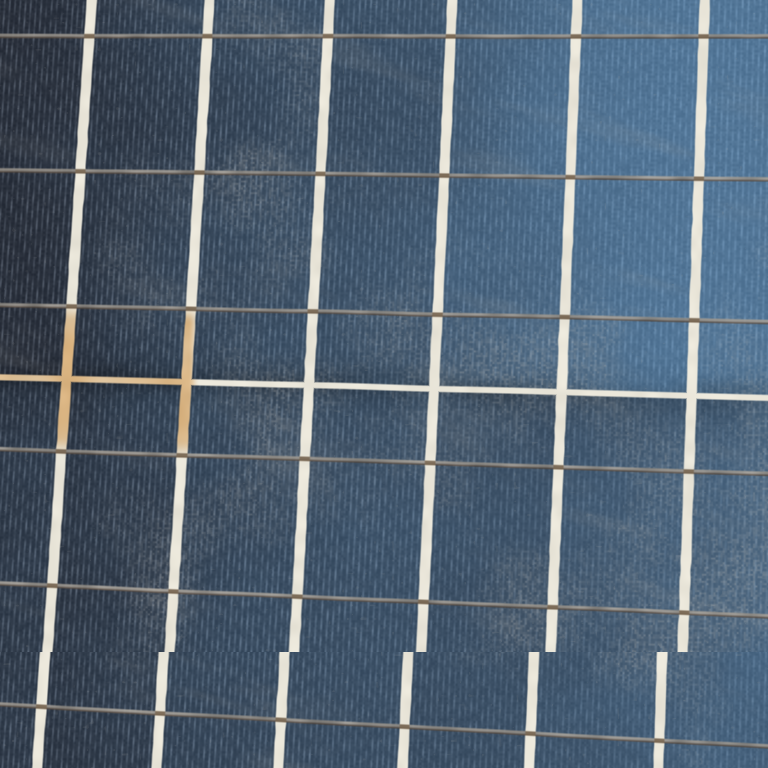
Write a three.js fragment shader that draws this pattern.

```glsl
// Weathered solar panel: dark blue cells split by leaning cream gaps and one cream cross seam,
// crossed by thin grey busbars. A mild perspective warp gives column and row coordinates;
// line distances, fine contact fingers, dust and stains are then layered over a blue gradient.

#define SOFT 0.0016          // edge smoothing
#define GAP_HALF 0.0068      // half width of the column gaps
#define SEAM_HALF 0.0040     // half width of the cross seam
#define BAR_HALF 0.0029      // half width of the busbars
#define COL_PITCH 0.155      // width of the first column
#define COL_GROWTH 0.0016    // widening of columns to the right
#define ROW_PITCH 0.175      // busbar spacing at the left
#define FINGERS 22.0         // contact fingers per column
#define FINGER_GAIN 0.15     // brightness of the fingers
#define DUST 0.30            // strength of dust and scuffs
#define BREAK_Y 0.151        // height of the step across the gaps
#define CREAM vec3(0.94, 0.925, 0.875)

varying vec2 vUv;

float hash(vec2 p) {
  return fract(sin(dot(p, vec2(127.1, 311.7))) * 43758.5453);
}

float noise(vec2 p) {
  vec2 i = floor(p), f = fract(p);
  f = f * f * (3.0 - 2.0 * f);
  return mix(mix(hash(i), hash(i + vec2(1.0, 0.0)), f.x),
             mix(hash(i + vec2(0.0, 1.0)), hash(i + 1.0), f.x), f.y);
}

float fbm(vec2 p) {
  float sum = 0.0, amp = 0.5;
  for (int i = 0; i < 4; i++) {
    sum += amp * noise(p);
    p = p * 2.03 + 17.3;
    amp *= 0.5;
  }
  return sum;
}

float stripe(float dist, float halfWidth) {
  return 1.0 - smoothstep(halfWidth - SOFT, halfWidth + SOFT, dist);
}

// Column coordinate: gaps lie on whole numbers, leaning less to the right
float columnAt(vec2 p) {
  float x = p.x - (0.072 - 0.042 * p.x) * (p.y - 0.5) - 0.086;
  return (sqrt(COL_PITCH * COL_PITCH + 4.0 * COL_GROWTH * x) - COL_PITCH) / (2.0 * COL_GROWTH);
}

// Blue gradient, brightest at the upper right, with a tint per cell
vec3 cellColor(vec2 p, vec2 cell) {
  float upper = step(0.0, cell.y);
  float light = mix(0.20 + 0.50 * p.x, 0.02 + 1.02 * p.x, upper);
  light += 0.13 * (hash(cell + 3.7) - 0.5) + 0.22 * (fbm(p * vec2(4.0, 6.0)) - 0.47);
  vec3 color = mix(vec3(0.165, 0.19, 0.235), vec3(0.235, 0.315, 0.40), smoothstep(0.0, 0.5, light));
  return mix(color, vec3(0.32, 0.46, 0.59), smoothstep(0.42, 0.95, light));
}

// Fine upright fingers, broken into slanting dashes
float fingers(float column, float y) {
  float f = column * FINGERS;
  float id = floor(f);
  float line = pow(0.5 + 0.5 * cos(6.2832 * (fract(f) - 0.5)), 2.0);
  float dash = 0.5 + 0.5 * sin(6.2832 * (y * 38.0 + id * 0.37) + 4.0 * noise(vec2(id, y * 20.0)));
  return line * mix(dash, noise(vec2(id * 7.3, y * 60.0)), 0.5);
}

void main() {
  // Lower strip is slightly stretched, which steps the gaps sideways
  vec2 p = vUv;
  if (p.y < BREAK_Y) p = vec2(p.x * 1.03, p.y - 0.0175);

  // Warped grid and distances to its lines
  float column = columnAt(p);
  float s = p.y - (0.509 - 0.027 * p.x) + 0.0012 * (noise(p * 9.0) - 0.5);
  float pitch = ROW_PITCH + 0.0105 * p.x;
  float row = (s - 0.0065 * sign(s)) / pitch;
  float gapDist = abs(fract(column + 0.5) - 0.5) * (COL_PITCH + 2.0 * COL_GROWTH * column);
  float barOffset = (fract(row) - 0.5) * pitch;
  gapDist += 0.0012 * (noise(p * 70.0) - 0.5);

  // Cells and fingers
  vec3 color = cellColor(p, vec2(floor(column), sign(s)));
  float contrast = mix(1.15, 0.65, smoothstep(0.2, 0.9, p.x));
  color += FINGER_GAIN * contrast * (fingers(column, p.y) - 0.08) * vec3(0.95, 1.0, 1.05);

  // Shade beside the cross seam, then dust, smears and specks
  color *= 1.0 - 0.30 * exp(-abs(s) * 65.0) * (0.4 + noise(p * vec2(14.0, 50.0)));
  float grain = noise(p * 330.0);
  float patches = smoothstep(0.48, 0.75, fbm(p * 5.5 + 4.0));
  float smear = smoothstep(0.55, 0.8, fbm(vec2(p.x * 5.0, p.y * 22.0 + p.x * 6.0)));
  float speck = smoothstep(0.88, 0.98, noise(p * 170.0 + 31.0));
  float dust = patches * (0.25 + 0.9 * grain * grain) + 0.4 * smear + 0.4 * speck;
  color = mix(color, vec3(0.64, 0.635, 0.62), clamp(DUST * dust, 0.0, 0.6));
  color += 0.045 * (grain - 0.5);

  // Cream gaps and cross seam, stained orange near their left crossings
  float gap = stripe(gapDist, GAP_HALF);
  float seam = stripe(abs(s), SEAM_HALF);
  float stain = (1.0 - smoothstep(0.245, 0.26, p.x)) * (1.0 - smoothstep(0.075, 0.10, abs(s)));
  vec3 cream = mix(CREAM, vec3(0.87, 0.71, 0.50), stain * (0.55 + 0.45 * noise(p * 22.0)));
  cream -= 0.05 * noise(p * 60.0);
  color = mix(color, cream, max(gap, seam));

  // Busbars with a brown lower edge, darkened where they cross the gaps
  float bar = stripe(abs(barOffset), BAR_HALF);
  vec3 metal = mix(vec3(0.36, 0.31, 0.27), vec3(0.62, 0.60, 0.57),
                   smoothstep(-0.003, 0.001, barOffset));
  metal *= 0.82 + 0.3 * noise(p * vec2(45.0, 120.0));
  metal = mix(metal, vec3(0.42, 0.34, 0.25), gap * 0.85);
  color = mix(color, metal, bar * 0.9);

  gl_FragColor = vec4(clamp(color, 0.0, 1.0), 1.0);
}
```
